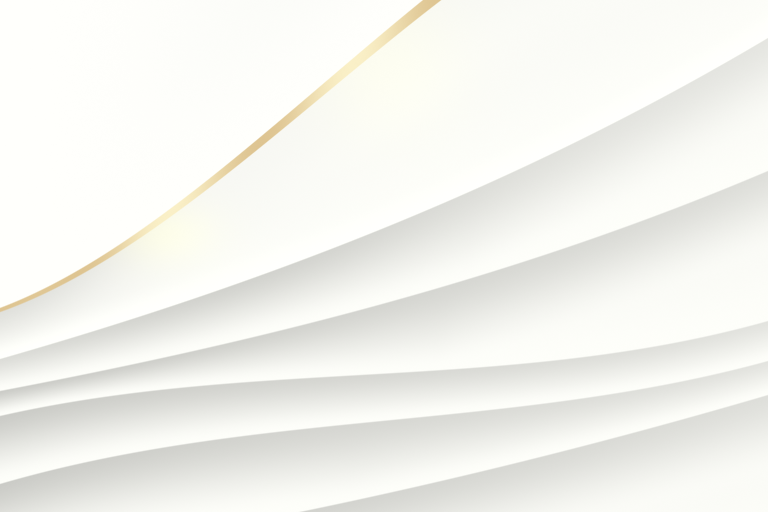
A WebGL 1 fragment shader for this background:

```glsl
precision highp float;
// Overlapping pale paper sheets, each bounded above by a cubic curve.
// Sheets are painted from the top down; each is grey under its upper edge and
// fades to warm white. A tapering gold ribbon runs along the first edge.

uniform vec2 u_resolution;

// Height of a cubic curve with coefficients k at horizontal position x.
float curve(vec4 k, float x) {
    return k.x + x * (k.y + x * (k.z + x * k.w));
}

// Coverage of the region where d is positive, one pixel soft.
float cover(float d) {
    float px = 1.0 / u_resolution.y;
    return smoothstep(-px, px, d);
}

// Soft round falloff in canvas units.
float glow(vec2 p, vec2 centre, vec2 radius) {
    vec2 q = (p - centre) / radius;
    return exp(-dot(q, q));
}

// Paints a sheet below its upper edge, with a shadow fading towards the lower edge.
vec3 sheet(vec3 below, float y, float upper, float lower, float depth, float reach) {
    float d = upper - y;
    float gap = max(upper - lower, 0.01);
    float fade = 1.0 - smoothstep(-0.15, 1.0, d / min(gap, reach));
    float rim = smoothstep(0.55, 1.0, d / gap);
    vec3 paper = vec3(0.983, 0.985, 0.967) + 0.012 * rim - depth * fade;
    return mix(below, paper, cover(d));
}

// Dither value from a sine-free hash.
float hash(vec2 p) {
    vec3 q = fract(vec3(p.xyx) * 0.1031);
    q += dot(q, q.yzx + 33.33);
    return fract((q.x + q.y) * q.z);
}

void main() {
    vec2 p = gl_FragCoord.xy / u_resolution;
    float x = p.x;
    float y = p.y;

    // Upper edges of the sheets, from the ribbon downwards
    float ribbon = curve(vec4(0.3945, 0.5466, 1.693, -1.335), x);
    float e1 = curve(vec4(0.2988, 0.4295, 0.1314, 0.0662), x);
    float e2 = curve(vec4(0.2363, 0.2853, 0.0819, 0.0626), x);
    float e3 = curve(vec4(0.1875, 0.3412, -0.5477, 0.392), x);
    float e4 = curve(vec4(0.0547, 0.4382, -0.5675, 0.3695), x);
    float e5 = curve(vec4(-0.1045, 0.2257, 0.1073, 0.0), x);

    // Backdrop in the upper left corner
    vec3 color = mix(vec3(1.0, 1.0, 0.988), vec3(0.984, 0.987, 0.972),
                     smoothstep(0.05, 0.45, x) * smoothstep(0.0, 0.3, y - ribbon));

    // First sheet with warm light under the ribbon
    float corner = 1.0 - smoothstep(0.0, 0.28, x);
    vec3 first = sheet(color, y, ribbon, e1, 0.015 + 0.1 * corner, 0.2);
    first += vec3(0.03, 0.028, -0.03) * glow(p, vec2(0.21, 0.545), vec2(0.07, 0.06));
    first += vec3(0.02, 0.018, -0.012) * glow(p, vec2(0.5, 0.88), vec2(0.1, 0.14));
    first += 0.015 * (1.0 - smoothstep(0.0, 0.06, y - e1));
    color = mix(color, first, cover(ribbon - y));

    // Ribbon with alternating bright and deep gold
    float shine = 0.5 + 0.5 * cos(26.2 * (x - 0.22));
    shine *= smoothstep(0.0, 0.2, x);
    vec3 gold = mix(vec3(0.87, 0.77, 0.57), vec3(0.98, 0.94, 0.78), shine);
    color = mix(color, gold, cover(0.004 + 0.018 * x - abs(y - ribbon)));

    // Lower sheets
    float peak = glow(vec2(x, 0.0), vec2(0.3, 0.0), vec2(0.35, 1.0));
    color = sheet(color, y, e1, e2, 0.09 + 0.08 * peak, 0.17);
    color = sheet(color, y, e2, e3, mix(0.2, 0.12, x), 0.16);
    color = sheet(color, y, e3, e4, mix(0.2, 0.1, x), 0.13);
    color = sheet(color, y, e4, e5, mix(0.2, 0.1, x), 0.15);
    color = sheet(color, y, e5, e5 - 0.3, mix(0.2, 0.12, x), 0.15);

    // Dither against banding
    color += (hash(gl_FragCoord.xy) - 0.5) / 255.0;
    gl_FragColor = vec4(clamp(color, 0.0, 1.0), 1.0);
}
```
